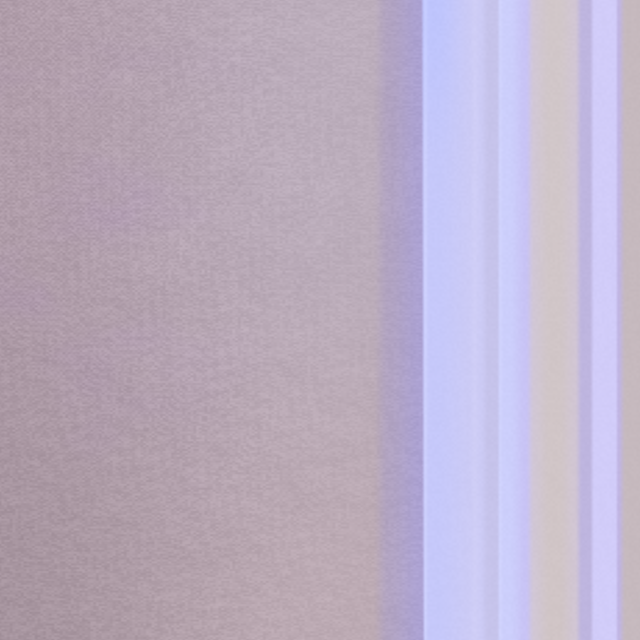
Give the GLSL for this texture, as a three.js fragment shader.

```glsl
// A woven mauve wall beside pale blue and beige vertical mouldings.
// Soft steps across x lay down the bands; layered value noise and
// a fine thread pattern give the cloth its grain and mottling.
#define WALL_EDGE 0.661
#define SHADOW_START 0.594
#define THREADS 128.0
#define WEAVE_AMOUNT 0.014
#define GRAIN_AMOUNT 0.055
#define STREAK_AMOUNT 0.022
#define MOTTLE_AMOUNT 0.022
#define TRIM_GRAIN 0.014

varying vec2 vUv;

float hash(vec2 p) {
  return fract(sin(dot(p, vec2(127.1, 311.7))) * 43758.5453);
}

float noise(vec2 p) {
  vec2 i = floor(p);
  vec2 f = fract(p);
  f = f * f * (3.0 - 2.0 * f);
  return mix(mix(hash(i), hash(i + vec2(1.0, 0.0)), f.x),
             mix(hash(i + vec2(0.0, 1.0)), hash(i + vec2(1.0, 1.0)), f.x), f.y);
}

float fbm(vec2 p) {
  float sum = 0.0;
  float amp = 0.5;
  for (int i = 0; i < 4; i++) {
    sum += amp * (noise(p) - 0.5);
    p = p * 2.03 + 17.3;
    amp *= 0.5;
  }
  return sum;
}

// Soft transition centred on an edge.
float softStep(float edge, float blur, float x) {
  return smoothstep(edge - blur, edge + blur, x);
}

// Soft vertical line.
float line(float centre, float width, float x) {
  float d = (x - centre) / width;
  return exp(-d * d);
}

vec3 wallColor(vec2 uv) {
  vec3 low = mix(vec3(0.645, 0.575, 0.615), vec3(0.735, 0.665, 0.70), smoothstep(-0.05, 0.55, uv.x));
  vec3 high = mix(vec3(0.69, 0.615, 0.665), vec3(0.735, 0.68, 0.735), smoothstep(0.0, 0.55, uv.x));
  vec3 c = mix(low, high, smoothstep(0.0, 0.75, uv.y));

  // Violet stains toward the upper left.
  vec2 d = (uv - vec2(0.13, 0.70)) * vec2(4.5, 2.6);
  float stain = smoothstep(-0.05, 0.25, fbm(uv * vec2(6.0, 9.0)));
  c += vec3(0.0, -0.012, 0.022) * stain * exp(-dot(d, d));

  // Contact shadow deepening toward the moulding.
  vec3 shade = mix(vec3(0.695, 0.64, 0.755), vec3(0.675, 0.635, 0.825), smoothstep(0.60, WALL_EDGE, uv.x));
  return mix(c, shade, softStep(SHADOW_START, 0.013, uv.x));
}

float clothGrain(vec2 uv) {
  float weave = sin(uv.x * THREADS * 6.2832) * sin(uv.y * THREADS * 6.2832);
  float grain = noise(uv * vec2(230.0, 330.0)) - 0.5;
  float streak = noise(uv * vec2(60.0, 250.0) + 31.0) - 0.5;
  float mottle = fbm(uv * vec2(11.0, 24.0) + 5.0);
  float fade = 1.0 - 0.4 * smoothstep(0.3, 0.65, uv.x);
  float weaveFade = smoothstep(0.0, 0.8, uv.y) * smoothstep(0.55, 0.1, uv.x);
  return WEAVE_AMOUNT * weave * weaveFade
       + (GRAIN_AMOUNT * grain + STREAK_AMOUNT * streak) * fade
       + MOTTLE_AMOUNT * mottle;
}

vec3 trimColor(vec2 uv) {
  float x = uv.x;
  vec3 blue = mix(vec3(0.775, 0.785, 0.98), vec3(0.745, 0.77, 0.99), smoothstep(0.7, 1.0, uv.y));
  vec3 beige = mix(vec3(0.815, 0.77, 0.775), vec3(0.82, 0.78, 0.79), uv.y);

  // First moulding: broad face, faint groove and bright lip.
  vec3 c = mix(blue, vec3(0.80, 0.795, 0.96), smoothstep(0.68, 0.745, x));
  c = mix(c, vec3(0.775, 0.765, 0.92), softStep(0.757, 0.007, x));
  c = mix(c, vec3(0.80, 0.81, 0.985), softStep(0.779, 0.003, x));
  c = mix(c, vec3(0.785, 0.765, 0.96), smoothstep(0.795, 0.823, x));

  // Beige hollow, then the second moulding and outer wall.
  c = mix(c, vec3(0.82, 0.78, 0.84), softStep(0.828, 0.007, x));
  c = mix(c, beige, softStep(0.845, 0.016, x));
  c = mix(c, vec3(0.82, 0.775, 0.83), softStep(0.887, 0.014, x));
  c = mix(c, vec3(0.745, 0.71, 0.875), softStep(0.904, 0.006, x));
  c = mix(c, vec3(0.82, 0.80, 0.975), softStep(0.925, 0.004, x));
  c = mix(c, vec3(0.755, 0.71, 0.89), softStep(0.964, 0.003, x));
  c = mix(c, vec3(0.775, 0.725, 0.745), softStep(0.972, 0.006, x));

  // Light catching the sharp corners.
  c += vec3(0.03, 0.03, 0.01) * line(0.665, 0.003, x);
  c += vec3(0.012, 0.012, 0.005) * line(0.742, 0.005, x);
  c += vec3(0.015, 0.015, 0.005) * line(0.782, 0.003, x);
  return c;
}

void main() {
  vec2 uv = vUv;
  float edge = WALL_EDGE + 0.002 * (0.5 - uv.y);
  vec3 wall = wallColor(uv) + clothGrain(uv);
  float speck = noise(uv * 260.0) - 0.5 + 0.4 * fbm(uv * vec2(35.0, 12.0));
  vec3 trim = trimColor(uv) + TRIM_GRAIN * speck;
  vec3 color = mix(wall, trim, softStep(edge, 0.003, uv.x));
  gl_FragColor = vec4(clamp(color, 0.0, 1.0), 1.0);
}
```
